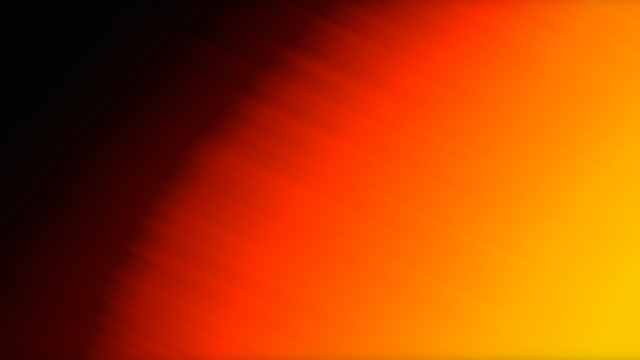
Reproduce this background procedurally as a Shadertoy shader.

```glsl
// Fiery diagonal gradient from black through red to amber, with fine brushed streaks.

float hash(vec2 p) {
    p = fract(p * vec2(0.1031, 0.1197));
    p += dot(p, p.yx + 33.33);
    return fract((p.x + p.y) * p.x * 57.0);
}

float valueNoise(vec2 p) {
    vec2 cell = floor(p);
    vec2 f = fract(p);
    f = f * f * (3.0 - 2.0 * f);
    float low = mix(hash(cell), hash(cell + vec2(1, 0)), f.x);
    float high = mix(hash(cell + vec2(0, 1)), hash(cell + vec2(1, 1)), f.x);
    return mix(low, high, f.y);
}

// Long thin fibres running down to the right, centred on zero.
float brushedStreaks(vec2 p) {
    vec2 along = normalize(vec2(0.9, -0.43));
    vec2 q = vec2(dot(p, along), dot(p, vec2(-along.y, along.x))) + 4.0;
    float sum = 0.0;
    float weight = 0.5;
    vec2 scale = vec2(1.8, 38.0);
    for (int i = 0; i < 3; i++) {
        sum += weight * (valueNoise(q * scale + 17.0 * float(i)) - 0.5);
        scale *= vec2(1.5, 2.0);
        weight *= 0.7;
    }
    return sum;
}

// Curved contour: x position as a quadratic in height.
float contour(vec3 k, float y) {
    return k.x + y * (k.y + y * k.z);
}

// Moves on to the next colour between two contours.
vec3 ramp(vec3 colour, vec3 next, float x, float start, float end) {
    return mix(colour, next, clamp((x - start) / (end - start), 0.0, 1.0));
}

void mainImage(out vec4 fragColor, in vec2 fragCoord) {
    vec2 p = fragCoord / iResolution.y;
    p.x *= (16.0 / 9.0) * iResolution.y / iResolution.x;

    // Streaks displace the contours, so they show most where the ramp is steep
    float x = p.x + 0.055 * brushedStreaks(p);

    // Contour positions from the dark corner to the bright one
    float black = contour(vec3(-0.55, 0.90, 0.00), p.y);
    float ember = contour(vec3(-0.20, 0.60, 0.22), p.y);
    float maroon = contour(vec3(0.22, 0.25, 0.46), p.y);
    float crimson = contour(vec3(0.36, 0.12, 0.64), p.y);
    float red = contour(vec3(0.60, 0.30, 0.48), p.y);
    float orange = contour(vec3(1.00, 0.66, 0.00), p.y);
    float amber = contour(vec3(1.36, 0.40, 0.45), p.y);
    float gold = contour(vec3(1.66, 0.30, 0.90), p.y);

    // Colour ramp
    vec3 colour = vec3(0.012, 0.012, 0.012);
    colour = ramp(colour, vec3(0.07, 0.005, 0.005), x, black, ember);
    colour = ramp(colour, vec3(0.28, 0.01, 0.005), x, ember, maroon);
    colour = ramp(colour, vec3(0.62, 0.06, 0.0), x, maroon, crimson);
    colour = ramp(colour, vec3(0.99, 0.18, 0.0), x, crimson, red);
    colour = ramp(colour, vec3(1.0, 0.46, 0.0), x, red, orange);
    colour = ramp(colour, vec3(1.0, 0.67, 0.0), x, orange, amber);
    colour = ramp(colour, vec3(0.99, 0.78, 0.0), x, amber, gold);

    // Slight darkening along the bottom and top edges
    colour *= 1.0 - 0.12 * exp(-70.0 * p.y) - 0.08 * exp(-70.0 * (1.0 - p.y));

    fragColor = vec4(colour, 1.0);
}
```
